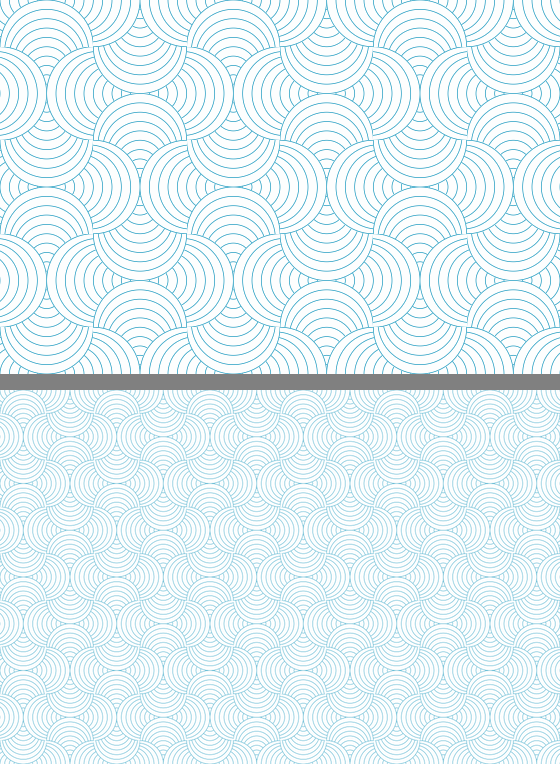
Top: one tile. Bottom: repeated 2 by 2.
Give the GLSL for this pattern, as a WebGL 1 fragment shader.

```glsl
precision highp float;
// Interlocking fans of fine blue rings on white. Unit discs sit on a diagonal
// lattice, each facing one of four ways; a disc covers the two in front of it,
// and its rings are nested circles that all touch at the point behind it.

#define COLUMNS 3.0        // repeats across
#define ROWS 2.0           // repeats down
#define RINGS 10.0         // nested circles per disc
#define LINE_WIDTH 0.0152  // in disc radii
#define PAPER vec3(0.993, 0.995, 0.996)
#define INK vec3(0.10, 0.60, 0.75)

uniform vec2 u_resolution;

// Direction a disc faces: sideways on even columns, up or down on odd ones.
vec2 facing(vec2 center) {
  float side = mod(center.x + center.y, 4.0) < 1.0 ? 1.0 : -1.0;
  return mod(center.x, 2.0) < 0.5 ? vec2(-side, 0.0) : vec2(0.0, side);
}

// Distance to the nearest of the circles sharing the disc's rear point.
float ringDistance(vec2 p, vec2 center) {
  vec2 front = facing(center);
  vec2 q = p - center + front;
  float radius = 0.5 * dot(q, q) / max(dot(q, front), 1e-4);
  radius = clamp(floor(radius * RINGS + 0.5), 1.0, RINGS) / RINGS;
  return abs(length(q - front * radius) - radius);
}

// Share of a pixel covered by a line at the given distance.
float lineCoverage(float dist, float pixel) {
  float halfLine = 0.5 * LINE_WIDTH;
  float halfPixel = 0.5 * pixel;
  float overlap = min(dist + halfPixel, halfLine) - max(dist - halfPixel, -halfLine);
  return clamp(overlap / pixel, 0.0, 1.0);
}

void main() {
  // One repeat spans four disc radii each way.
  vec2 p = gl_FragCoord.xy / u_resolution * vec2(COLUMNS, ROWS) * 4.0;
  float pixel = 4.0 * ROWS / u_resolution.y;

  // Each unit cell has disc centers at two opposite corners.
  vec2 cell = floor(p);
  float odd = mod(cell.x + cell.y, 2.0);
  vec2 upper = cell + vec2(odd, 0.0);
  vec2 lower = cell + vec2(1.0 - odd, 1.0);

  // The disc facing into the cell lies on top.
  if (dot(p - upper, facing(upper)) < 0.0) {
    vec2 swap = upper;
    upper = lower;
    lower = swap;
  }

  float edge = length(p - upper) - 1.0;
  float dist = edge < 0.0 ? ringDistance(p, upper)
                          : min(edge, ringDistance(p, lower));
  gl_FragColor = vec4(mix(PAPER, INK, lineCoverage(dist, pixel)), 1.0);
}
```
